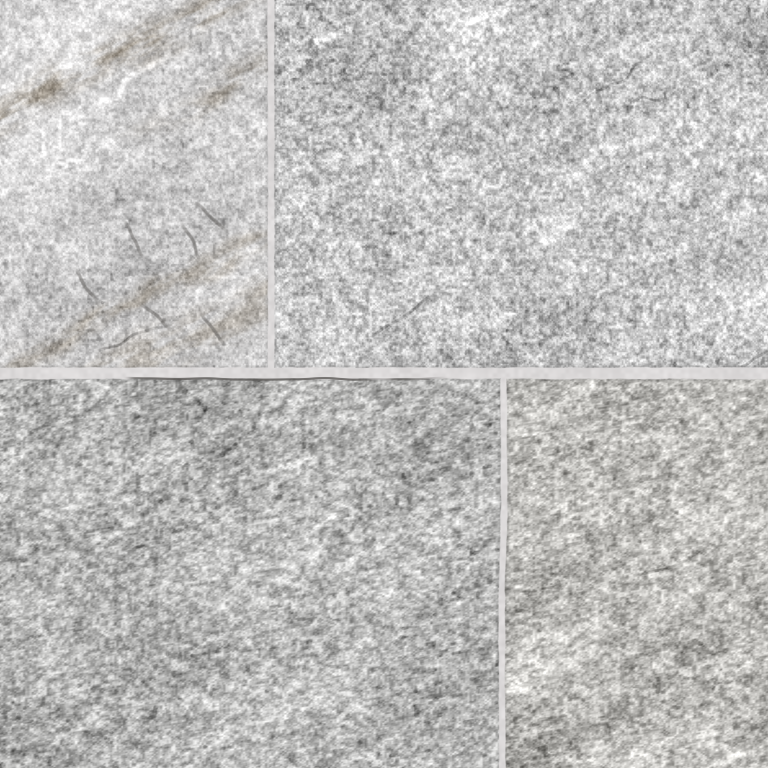
Give the GLSL for this texture, as a Shadertoy shader.

```glsl
// Pale grey stone paving: two courses of two slabs, with staggered upright joints.
// Each slab layers grain, pits, slanted clouds and veins from value noise;
// the upper left slab adds ochre bands and fractures, and grout covers the joints.

const float BED_Y = 0.514;          // height of the level joint
const float BED_HALF = 0.0075;      // its half width
const float TOP_X = 0.353;          // upright joint of the upper course
const float LOW_X = 0.655;          // upright joint of the lower course
const float UPRIGHT_HALF = 0.0043;
const float SLOPE = 0.5;            // rise of the bands and clouds
const float GRAIN = 1.0;            // contrast of the stone grain
const float CLOUD = 0.24;           // contrast of the broad mottling
const int VEINS = 16;
const int FRACTURES = 6;

const vec3 GROUT = vec3(0.865, 0.855, 0.855);
const vec3 OCHRE = vec3(0.56, 0.52, 0.46);
const vec3 CRACK = vec3(0.36, 0.35, 0.34);
const vec3 TOP_LEFT = vec3(0.815, 0.812, 0.812);
const vec3 TOP_RIGHT = vec3(0.768, 0.768, 0.768);
const vec3 LOW_LEFT = vec3(0.722, 0.722, 0.717);
const vec3 LOW_RIGHT = vec3(0.735, 0.730, 0.715);

float hash(vec2 p) {
    uvec2 q = uvec2(ivec2(floor(p))) * uvec2(1597334673u, 3812015801u);
    uint h = (q.x ^ q.y) * 1597334673u;
    h = (h ^ (h >> 15)) * 2246822519u;
    h ^= h >> 13;
    return float(h >> 8) / 16777216.0;
}

float noise(vec2 p) {
    vec2 i = floor(p), f = fract(p);
    f = f * f * (3.0 - 2.0 * f);
    return mix(mix(hash(i), hash(i + vec2(1, 0)), f.x),
               mix(hash(i + vec2(0, 1)), hash(i + vec2(1, 1)), f.x), f.y);
}

float fbm(vec2 p) {
    float sum = 0.0, amp = 0.5;
    for (int k = 0; k < 5; k++) {
        sum += amp * noise(p);
        p = mat2(1.6, 1.2, -1.2, 1.6) * p + 17.3;
        amp *= 0.5;
    }
    return sum;
}

// Tapered, slightly crooked stroke around a centre
float stroke(vec2 p, vec2 centre, float angle, float halfLen, float width) {
    vec2 dir = vec2(cos(angle), sin(angle));
    vec2 q = vec2(dot(p - centre, dir), dot(p - centre, vec2(-dir.y, dir.x)));
    q.y += 0.014 * (noise(vec2(q.x * 45.0, angle * 90.0)) - 0.5);
    float taper = 1.0 - smoothstep(0.3, 1.0, abs(q.x) / halfLen);
    return taper * (1.0 - smoothstep(0.2 * width, width, abs(q.y)));
}

float band(float v, float centre, float width) {
    float t = (v - centre) / width;
    return exp(-t * t);
}

void mainImage(out vec4 fragColor, in vec2 fragCoord) {
    vec2 p = fragCoord / iResolution.xy;
    float px = 1.0 / min(iResolution.x, iResolution.y);

    // Slab layout
    bool upper = p.y > BED_Y;
    float sway = 0.004 * (noise(vec2(p.y * 9.0, 3.0)) - 0.5);
    float jointX = upper ? TOP_X : LOW_X + sway;
    bool left = p.x < jointX;
    bool banded = upper && left;
    vec3 stone = upper ? (left ? TOP_LEFT : TOP_RIGHT) : (left ? LOW_LEFT : LOW_RIGHT);
    vec2 seed = vec2(left ? 13.0 : 57.0, upper ? 71.0 : 29.0);

    // Broad mottling, drawn out along the slope
    vec2 slant = vec2(p.x + SLOPE * p.y, p.y - SLOPE * p.x);
    float cloud = fbm(slant * vec2(4.5, 9.0) + seed) - 0.48;
    float patches = fbm(slant * vec2(14.0, 30.0) + seed * 2.0) - 0.48;
    stone += CLOUD * cloud + 0.16 * patches;
    if (!upper && left) stone += 0.07 * (p.x - 0.4);

    // Ochre bands and darker streaks
    if (banded) {
        float v = slant.y + 0.05 * (fbm(p * 14.0) - 0.48);
        float rust = band(v, 0.855, 0.022) + 0.7 * band(v, 0.745, 0.014) * smoothstep(0.12, 0.3, p.x)
                   + 0.7 * band(v, 0.52, 0.016) + 0.6 * band(v, 0.44, 0.03);
        rust *= smoothstep(0.25, 0.65, fbm(slant * vec2(18.0, 60.0)));
        stone = mix(stone, OCHRE, clamp(rust, 0.0, 1.0) * 0.75);
    }

    // Fine grain; lower slabs have flecks stretched sideways
    vec2 g = (upper ? p : vec2(0.75 * p.x, p.y - 0.15 * p.x)) + seed;
    float grain = 0.28 * (noise(g * 230.0) - 0.5) + 0.17 * (noise(g * 105.0) - 0.5)
                + 0.20 * (noise(g * 470.0) - 0.5);
    float pits = smoothstep(0.66, 0.95, noise(g * 165.0 + 40.0));
    stone += GRAIN * (banded ? 0.7 : 1.0) * (grain - pits * (0.12 - 0.3 * cloud));

    // Scattered pale veins and thin dark scratches
    for (int i = 0; i < VEINS; i++) {
        float id = float(i);
        vec2 c = vec2(hash(vec2(id, 1.0)), hash(vec2(id, 2.0)));
        float angle = 0.2 + 0.45 * hash(vec2(id, 3.0));
        float len = mix(0.03, 0.09, hash(vec2(id, 4.0)));
        bool pale = i % 3 != 0;
        float line = stroke(p, c, angle, len, pale ? 0.006 : 0.003);
        line *= 0.4 + 0.6 * noise(p * 70.0);
        stone += line * (pale ? 0.16 : -0.22);
    }

    // Short fractures in the banded slab
    for (int i = 0; i < FRACTURES && banded; i++) {
        float id = float(i) + 50.0;
        vec2 c = vec2(0.05, 0.57) + vec2(0.23, 0.2) * vec2(hash(vec2(id, 1.0)), hash(vec2(id, 2.0)));
        float line = stroke(p, c, -1.1 + 0.6 * hash(vec2(id, 3.0)), 0.035, 0.0035);
        stone = mix(stone, CRACK, 0.5 * line);
    }

    // Grout with slightly worn edges
    float wear = 0.0025 * (fbm(p * 55.0) - 0.48);
    float edge = min(abs(p.y - BED_Y) - BED_HALF, abs(p.x - jointX) - UPRIGHT_HALF) + wear;
    stone *= 1.0 - 0.1 * (1.0 - smoothstep(0.0, 0.005, edge));
    vec3 grout = GROUT + 0.05 * (noise(p * 180.0) - 0.5) + 0.04 * (noise(p * 30.0) - 0.5);
    vec3 color = mix(grout, stone, smoothstep(-px, px, edge));

    // Broken hairline gap under the level joint
    float gapY = BED_Y - BED_HALF + 0.003 * (noise(vec2(p.x * 26.0, 8.0)) - 0.35);
    float gap = 1.0 - smoothstep(0.0006, 0.0006 + 1.2 * px, abs(p.y - gapY));
    gap *= smoothstep(0.3, 0.55, noise(vec2(p.x * 22.0, 5.0))) * (1.0 - smoothstep(0.5, 0.6, p.x));
    color = mix(color, CRACK, 0.8 * gap);

    fragColor = vec4(clamp(color, 0.0, 1.0), 1.0);
}
```
